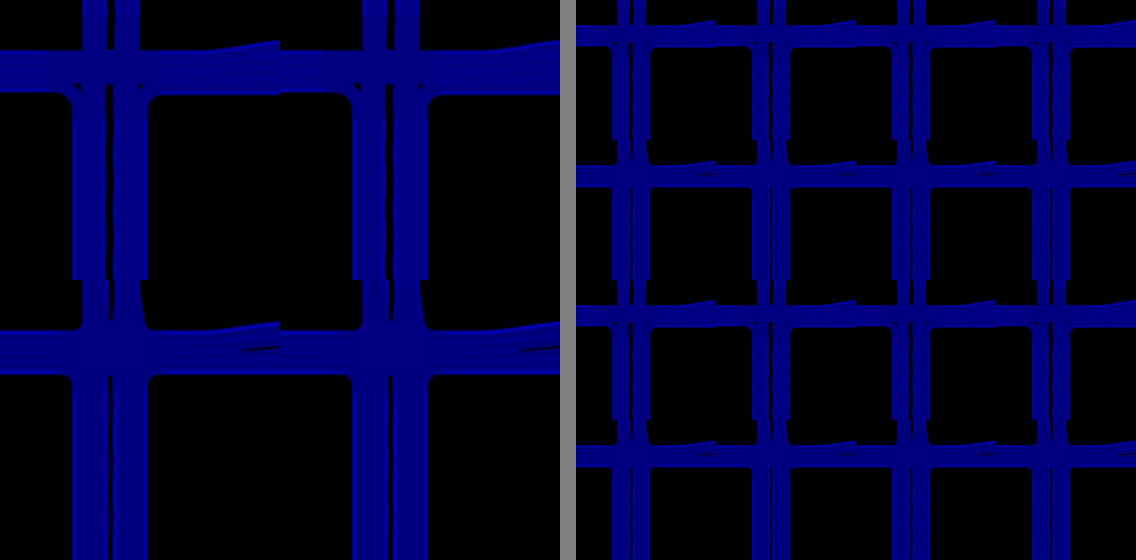
Left, the tile; right, the same tile 2 across and 2 down.
Write a WebGL 2 fragment shader that draws this pattern.

```glsl
#version 300 es
precision highp float;
// Blue double strands crossing wide bands on black, in two by two cells.
// Each cell is a rounded union of bands minus a slit, with bright rims;
// upper cells carry rows of dots, lower cells carry soft stripes and a crack.

uniform vec2 u_resolution;
out vec4 outColor;

const float REPEATS = 2.0;
const float CELL = 384.0;            // design units along one cell
const float TAU = 6.2831853;
const vec3 GROUND = vec3(0.0);
const vec3 BAND_BLUE = vec3(0.0, 0.0, 0.5);
const float RIM_GAIN = 0.18;
const float RIM_INSET = 3.5;
const float RIM_WIDTH = 2.0;
const float DOT_GAIN = 0.11;
const float DOT_RADIUS = 2.0;
const float STRIPE_GAIN = 0.035;
const float LINE_PITCH = 13.0;       // spacing of dot rows and stripes
const float DOTS_ACROSS = 42.0;      // dots along one cell
const float DOTS_DOWN = 35.0;
const float BAND_CENTRE = 98.5;
const float EDGE_SOFTNESS = 2.0;

float bell(float x, float width) {
  return exp(-x * x / (width * width));
}

// Union whose inner corners are filled with a circular fillet.
float roundUnion(float a, float b, float r) {
  return max(r, min(a, b)) - length(max(vec2(r - a, r - b), 0.0));
}

// Right triangle with its square corner at the origin.
float cornerNick(vec2 q, float size) {
  return max(max(-q.x, -q.y), (q.x + q.y - size) * 0.7071);
}

// Signed distance from the centre of the nearest line.
float toLine(float t, float pitch) {
  return (fract(t / pitch + 0.5) - 0.5) * pitch;
}

float dotRow(float along, float across, float pitch) {
  return bell(toLine(along, pitch), DOT_RADIUS) * bell(toLine(across, LINE_PITCH), DOT_RADIUS);
}

void main() {
  vec2 grid = gl_FragCoord.xy / u_resolution * REPEATS;
  grid.y = REPEATS - grid.y;
  vec2 p = fract(grid) * CELL;
  bool dotted = mod(floor(grid.y), 2.0) < 0.5;
  bool below = p.y > BAND_CENTRE;
  bool leftSide = p.x < 151.0;
  float soft = max(EDGE_SOFTNESS, CELL * REPEATS / min(u_resolution.x, u_resolution.y));

  // Horizontal band, its upper edge lifting towards the right.
  float lift = (dotted ? 15.0 : 13.0) * smoothstep(270.0, 400.0, p.x);
  float top = 69.0 - lift;
  float bottom = dotted ? (leftSide ? 127.0 : 130.5) : 130.0;
  float across = max(top - p.y, p.y - bottom);

  // Pair of vertical strands, wider below the crossing.
  float flare = dotted ? 0.0 : 7.0 * smoothstep(5.0, 65.0, p.y);
  float left = below ? 98.5 : 112.5;
  float right = below ? 203.0 : 191.5 + flare;
  float upright = max(left - p.x, p.x - right);
  float fillet = below ? (dotted ? (leftSide ? 24.0 : 19.0) : 14.0) : (dotted ? 1.0 : 13.0);
  float shape = roundUnion(across, upright, fillet);

  // Slit between the strands, closed at the crossing.
  float slitX = dotted ? (below ? 150.0 : 152.0) : (below ? 151.5 : 152.5);
  float slitHalf = dotted ? 5.0 : (below ? 2.7 : 3.5 - 1.5 * smoothstep(20.0, 55.0, p.y));
  slitX += 0.6 * sin(TAU * 5.0 * p.y / CELL);
  vec2 closed = dotted ? vec2(68.0, 116.0) : vec2(55.0, 132.0);
  float slit = max(abs(p.x - slitX) - slitHalf, min(p.y - closed.x, closed.y - p.y));
  shape = max(shape, -slit);

  // Small notches where the strands leave the dotted band.
  if (dotted) {
    float nick = min(cornerNick(vec2(111.0 - p.x, p.y - 115.0), 11.0),
                     cornerNick(vec2(p.x - 190.0, p.y - 116.0), 7.0));
    shape = max(shape, -nick);
  }

  // Surface detail fades out inside the crossing.
  vec2 calmMin = dotted ? vec2(65.0, 25.0) : vec2(100.0, 45.0);
  vec2 calmMax = dotted ? vec2(215.0, 160.0) : vec2(205.0, 130.0);
  vec2 outside = max(calmMin - p, p - calmMax);
  vec2 detail = smoothstep(vec2(0.0), vec2(dotted ? 8.0 : 40.0), outside);

  float strandX = leftSide ? (below ? 121.5 : 129.5) : (below ? 179.0 : 174.0);
  float strandT = p.x - strandX;
  float bandT = p.y - BAND_CENTRE + lift * clamp((bottom - p.y) / (bottom - top), 0.0, 1.0);
  float light = RIM_GAIN * bell(shape + RIM_INSET, RIM_WIDTH) * max(detail.x, detail.y);
  if (dotted) {
    light += DOT_GAIN * detail.x * step(abs(bandT), 20.0) * dotRow(p.x + 2.0, bandT, CELL / DOTS_ACROSS);
    light += DOT_GAIN * detail.y * step(abs(strandT), 13.0)
           * dotRow(p.y, strandT + 0.5 * LINE_PITCH, CELL / DOTS_DOWN);
  } else {
    light += STRIPE_GAIN * detail.x * cos(TAU * bandT / LINE_PITCH);
    light -= STRIPE_GAIN * detail.y * cos(TAU * strandT / LINE_PITCH);
  }

  // Dark crack near the right end of the striped band.
  float crackY = 97.0 - 0.09 * (p.x - 325.0);
  float crack = dotted ? 0.0 : 0.8 * smoothstep(315.0, 350.0, p.x) * bell(p.y - crackY, 2.2);

  vec3 blue = (BAND_BLUE + vec3(0.0, 0.0, light)) * (1.0 - crack);
  float coverage = 1.0 - smoothstep(-soft, soft, shape);
  outColor = vec4(mix(GROUND, blue, coverage), 1.0);
}
```
